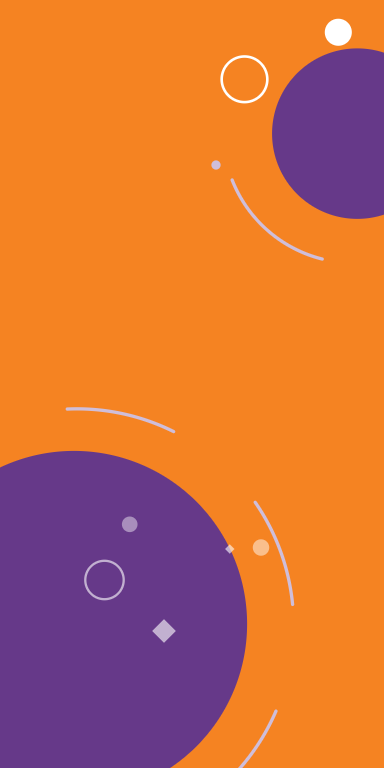
Reproduce this background procedurally as a Shadertoy shader.

```glsl
// Flat orange backdrop with two large purple discs, each orbited by thin
// round-capped arcs, plus scattered dots, rings and diamonds.
// Every shape is a signed distance, blended with a one-pixel soft edge.

const vec3 ORANGE   = vec3(0.961, 0.514, 0.133);
const vec3 PURPLE   = vec3(0.400, 0.224, 0.537);
const vec3 LAVENDER = vec3(0.810, 0.745, 0.855);
const vec3 WHITE    = vec3(1.0);

float discDist(vec2 p, vec2 center, float radius) {
    return length(p - center) - radius;
}

float ringDist(vec2 p, vec2 center, float radius, float halfWidth) {
    return abs(discDist(p, center, radius)) - halfWidth;
}

float diamondDist(vec2 p, vec2 center, float halfDiagonal) {
    vec2 q = abs(p - center);
    return (q.x + q.y - halfDiagonal) * 0.7071;
}

// Arc with round caps, spanning midAngle +/- halfSpan (radians)
float arcDist(vec2 p, vec2 center, float radius, float midAngle, float halfSpan, float halfWidth) {
    vec2 q = p - center;
    vec2 axis = vec2(cos(midAngle), sin(midAngle));
    // Turn the arc's middle onto +x and fold its two halves together
    q = vec2(dot(q, axis), abs(axis.x * q.y - axis.y * q.x));
    vec2 tip = vec2(cos(halfSpan), sin(halfSpan));
    bool beyondTip = q.y * tip.x > q.x * tip.y;
    float d = beyondTip ? length(q - radius * tip) : abs(length(q) - radius);
    return d - halfWidth;
}

vec3 paint(vec3 base, vec3 color, float dist, float opacity, float pixel) {
    float coverage = clamp(0.5 - dist / pixel, 0.0, 1.0);
    return mix(base, color, coverage * opacity);
}

void mainImage(out vec4 fragColor, in vec2 fragCoord) {
    // One unit is the canvas width
    float pixel = 1.0 / iResolution.x;
    vec2 p = fragCoord * pixel;
    vec3 color = ORANGE;

    // Large discs
    color = paint(color, PURPLE, discDist(p, vec2(0.1927, 0.375), 0.4508), 1.0, pixel);
    color = paint(color, PURPLE, discDist(p, vec2(0.9305, 1.652), 0.222), 1.0, pixel);

    // Evenly spaced arcs around the lower disc
    const float ARC_HALF_WIDTH = 0.0043;
    for (int i = 0; i < 3; i++) {
        float midAngle = 1.362 - 1.011 * float(i);
        float d = arcDist(p, vec2(0.2005, 0.3711), 0.5641, midAngle, 0.2535, ARC_HALF_WIDTH);
        color = paint(color, LAVENDER, d, 1.0, pixel);
    }

    // Arc and small dot beside the upper disc
    float upperArc = arcDist(p, vec2(0.9219, 1.6563), 0.3411, 3.992, 0.475, ARC_HALF_WIDTH);
    color = paint(color, LAVENDER, upperArc, 1.0, pixel);
    color = paint(color, LAVENDER, discDist(p, vec2(0.5625, 1.5703), 0.012), 1.0, pixel);

    // Solid white dot and ring at the top
    color = paint(color, WHITE, discDist(p, vec2(0.881, 1.916), 0.0352), 1.0, pixel);
    color = paint(color, WHITE, ringDist(p, vec2(0.6367, 1.7935), 0.0594, 0.0034), 1.0, pixel);

    // Translucent dots, ring and diamonds on and near the lower disc
    color = paint(color, WHITE, discDist(p, vec2(0.3378, 0.6346), 0.0203), 0.43, pixel);
    color = paint(color, WHITE, discDist(p, vec2(0.6797, 0.5742), 0.0214), 0.48, pixel);
    color = paint(color, WHITE, ringDist(p, vec2(0.2721, 0.4896), 0.05, 0.003), 0.6, pixel);
    color = paint(color, WHITE, diamondDist(p, vec2(0.4271, 0.3568), 0.0307), 0.6, pixel);
    color = paint(color, WHITE, diamondDist(p, vec2(0.5984, 0.5703), 0.0122), 0.6, pixel);

    fragColor = vec4(color, 1.0);
}
```
